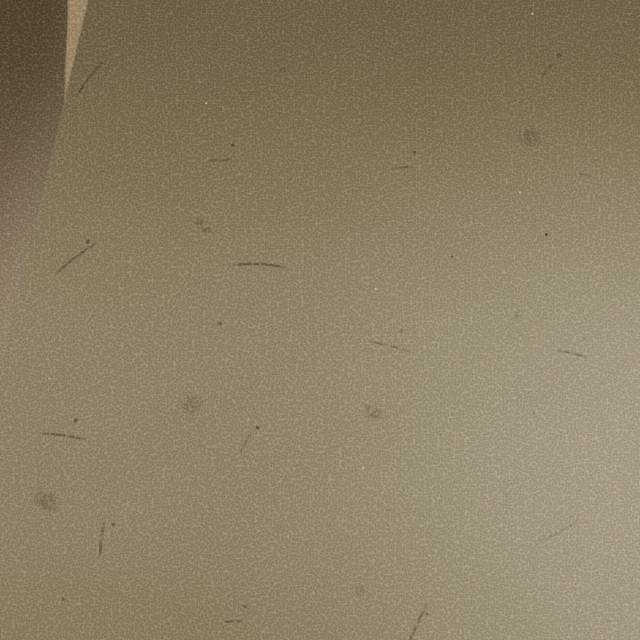
A WebGL 1 fragment shader for this texture:

```glsl
precision highp float;
// Grainy olive-beige wall with faint scuffs and a shaded folded edge at upper left.
uniform vec2 u_resolution;

const vec3 WALL_DARK = vec3(0.40, 0.35, 0.25);
const vec3 WALL_MID = vec3(0.535, 0.49, 0.38);
const vec3 WALL_LIGHT = vec3(0.65, 0.605, 0.52);
const vec3 FOLD_DARK = vec3(0.33, 0.28, 0.20);
const vec3 FOLD_PALE = vec3(0.54, 0.48, 0.395);
const vec3 FOLD_RIM = vec3(0.61, 0.53, 0.40);
const vec3 MARK = vec3(0.24, 0.20, 0.12);
const vec3 CHIP = vec3(0.80, 0.77, 0.66);
const float GRAIN_CELLS = 235.0;
const float GRAIN_STRENGTH = 0.115;
const float EDGE_TOP = 0.138;   // fold edge position along the top
const float EDGE_SLOPE = 0.238; // its drift to the left going down
const int SCRATCHES = 15;
const int SPECKS = 28;
const int SMUDGES = 9;
const int CHIPS = 6;

vec2 hash2(vec2 p) {
  vec2 q = vec2(dot(p, vec2(127.1, 311.7)), dot(p, vec2(269.5, 183.3)));
  return fract(sin(q) * 43758.55);
}

// Evenly spread scatter positions
vec2 scatter(float i, float seed) {
  return fract(vec2(0.7549, 0.5698) * i + hash2(vec2(seed, 3.0)));
}

// Distance to the nearest jittered cell point
float cellular(vec2 p) {
  vec2 cell = floor(p);
  float nearest = 4.0;
  for (int y = -1; y <= 1; y++) {
    for (int x = -1; x <= 1; x++) {
      vec2 c = cell + vec2(float(x), float(y));
      vec2 d = c + hash2(c) - p;
      nearest = min(nearest, dot(d, d));
    }
  }
  return sqrt(nearest);
}

float mottle(vec2 p) {
  return sin(p.x * 7.0 + 2.0 * sin(p.y * 5.0)) * sin(p.y * 9.0 + 1.5 * sin(p.x * 4.0));
}

// Thin bowed strokes, worn through by the patch noise
float scratches(vec2 uv, float patches, float soft) {
  float cover = 0.0;
  for (int i = 0; i < SCRATCHES; i++) {
    float n = float(i);
    vec2 r = hash2(vec2(n, 11.0));
    vec2 s = hash2(vec2(n, 23.0));
    float angle = mix(-0.3, 1.25, r.x * r.x + 0.15 * s.y);
    vec2 axis = vec2(cos(angle), sin(angle));
    vec2 d = uv - scatter(n, 1.0);
    vec2 q = vec2(dot(d, axis), dot(d, vec2(-axis.y, axis.x)));
    float reach = mix(0.012, 0.055, r.y);
    q.y += (s.x - 0.5) * 5.0 * q.x * q.x;
    float width = mix(0.0003, 0.0013, s.y);
    float line = 1.0 - smoothstep(width, width + soft, abs(q.y));
    line *= 1.0 - smoothstep(0.5 * reach, reach, abs(q.x));
    cover = max(cover, line * mix(0.15, 0.5, s.x) * mix(0.35, 1.0, patches));
  }
  return cover;
}

// Small dark dots; most are faint
float specks(vec2 uv, float soft) {
  float cover = 0.0;
  for (int i = 0; i < SPECKS; i++) {
    vec2 r = hash2(vec2(float(i), 37.0));
    vec2 d = (uv - scatter(float(i), 2.0)) * vec2(mix(0.5, 1.2, r.y), 1.0);
    float radius = mix(0.0007, 0.003, r.x * r.x);
    float dot0 = 1.0 - smoothstep(radius, radius + soft, length(d));
    cover = max(cover, dot0 * mix(0.12, 0.75, r.y * r.y));
  }
  return cover;
}

// Soft broken blotches
float smudges(vec2 uv, float patches) {
  float cover = 0.0;
  for (int i = 0; i < SMUDGES; i++) {
    vec2 r = hash2(vec2(float(i), 53.0));
    vec2 d = uv - scatter(float(i), 5.0);
    d.x += (r.y - 0.5) * d.y;
    float radius = mix(0.008, 0.026, r.x);
    float blot = 1.0 - smoothstep(0.3 * radius, radius, length(d));
    cover = max(cover, blot * patches * mix(0.10, 0.30, r.y));
  }
  return cover;
}

float chips(vec2 uv, float soft) {
  float cover = 0.0;
  for (int i = 0; i < CHIPS; i++) {
    float d = length(uv - scatter(float(i), 8.0));
    cover = max(cover, 1.0 - smoothstep(0.0007, 0.0007 + soft, d));
  }
  return cover;
}

void main() {
  vec2 uv = gl_FragCoord.xy / u_resolution;
  float soft = max(1.3 / min(u_resolution.x, u_resolution.y), 0.0012);

  // Wall lighting: dim top, pale lower right
  float tone = mix(0.64, 0.12, smoothstep(0.42, 1.08, uv.y));
  tone += 0.40 * smoothstep(0.3, 1.05, uv.x) * (1.0 - smoothstep(0.25, 1.0, uv.y));
  tone += 0.08 * (uv.x - 0.5) - 0.09 * (1.0 - smoothstep(0.0, 0.22, uv.y));
  tone += 0.015 * mottle(uv * 2.0);
  vec3 color = mix(WALL_DARK, WALL_MID, min(tone * 2.0, 1.0));
  color = mix(color, WALL_LIGHT, clamp(tone * 2.0 - 1.0, 0.0, 1.1));

  // Scuffs and chips
  float patches = 1.0 - smoothstep(0.3, 0.7, cellular(uv * 125.0));
  float wear = max(scratches(uv, patches, soft), specks(uv, soft));
  color = mix(color, MARK, max(wear, smudges(uv, patches)));
  color = mix(color, CHIP, 0.75 * chips(uv, soft));

  // Folded edge with a lit rim
  float edge = EDGE_TOP - EDGE_SLOPE * (1.0 - uv.y);
  float crease = mix(0.101, 0.106, smoothstep(0.85, 1.0, uv.y));
  vec3 fold = mix(FOLD_PALE, FOLD_DARK, smoothstep(0.48, 1.0, uv.y));
  fold += 0.035 * smoothstep(-0.08, 0.0, uv.x - edge);
  fold = mix(fold, FOLD_RIM, smoothstep(-0.002, 0.002, uv.x - crease));
  color = mix(fold, color, smoothstep(-soft, soft, uv.x - edge));

  // Fine grain at two scales
  float grain = cellular(uv * GRAIN_CELLS) - 0.45;
  grain += 0.6 * (cellular(uv * GRAIN_CELLS * 1.7 + 31.0) - 0.45);
  gl_FragColor = vec4(color + GRAIN_STRENGTH * grain, 1.0);
}
```
